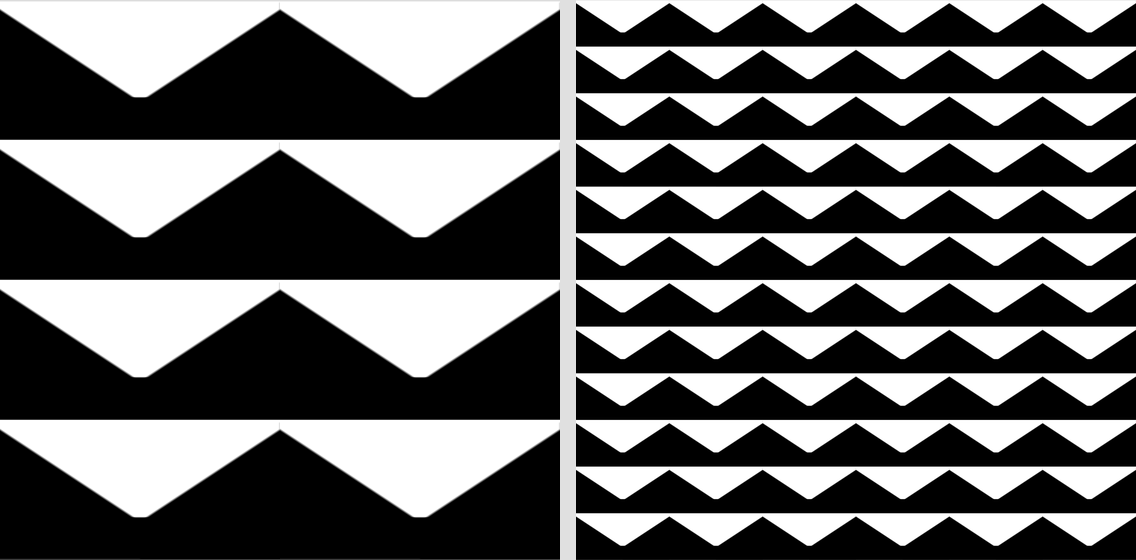
Left: one tile. Right: repeated 3 by 3.
Write a Shadertoy shader that draws this pattern.

```glsl
// Rows of white pennants with blunt tips hanging over black, leaving a zigzag band.
// Each cell is a half plane cut by a slanted edge and a flat tip, folded about its
// centre; faint hairlines mark the cell joins and the wrapping border.

const vec2  REPEATS     = vec2(2.0, 4.0);  // cells across and down
const float SHOULDER    = 0.0186;          // depth of white at the cell join
const float TIP_DEPTH   = 0.1738;          // depth of white at the blunt tip
const float TIP_HALF    = 0.0143;          // half width of the blunt tip
const float EDGE_SHIFT  = 0.0012;          // slanted edge fades towards the white
const float EDGE_SOFT   = 0.0027;          // half width of that fade
const float JOIN_X      = 0.4987;          // hairline position in a cell
const float JOIN_HALF   = 0.0009;          // hairline half width
const float JOIN_TOP    = 0.0045;          // hairline starts below the row line
const float BORDER      = 0.0026;          // thickness of the border strips
const vec3  BLACK       = vec3(0.0);
const vec3  WHITE       = vec3(1.0);
const vec3  LIGHT_GREY  = vec3(0.86);
const vec3  DARK_GREY   = vec3(0.12);

// Coverage of a shape whose signed distance d is positive inside.
float cover(float d, float soft) {
    return smoothstep(-soft, soft, d);
}

// White pennant: a is the distance from the cell centre, depth is below the row line.
float pennant(float a, float depth, float halfCell, float pixel) {
    float slope = (TIP_DEPTH - SHOULDER) / (halfCell - TIP_HALF);
    float slant = (SHOULDER + slope * (halfCell - a) - depth) / sqrt(1.0 + slope * slope);
    float sides = cover(slant - EDGE_SHIFT, max(EDGE_SOFT, pixel));
    float tip   = cover(TIP_DEPTH - depth, pixel);
    float top   = cover(depth + 0.0005, 0.6 * pixel);
    return sides * tip * top;
}

void mainImage(out vec4 fragColor, in vec2 fragCoord) {
    vec2 uv = fragCoord / iResolution.xy;
    float pixel = 1.0 / min(iResolution.x, iResolution.y);
    vec2 cellSize = 1.0 / REPEATS;

    // Local position; depth runs downwards and is slightly negative above a row line.
    vec2 down = vec2(uv.x, 1.0 - uv.y);
    vec2 local = fract(down * REPEATS) * cellSize;
    float a = abs(local.x - 0.5 * cellSize.x);
    float depth = local.y - cellSize.y * step(0.8 * cellSize.y, local.y);

    vec3 color = mix(BLACK, WHITE, pennant(a, depth, 0.5 * cellSize.x, pixel));

    // Hairline at each cell join, ending at the peak of the black band.
    float join = cover(JOIN_HALF - abs(local.x - JOIN_X), 0.5 * pixel)
               * cover(depth - JOIN_TOP, pixel)
               * cover(SHOULDER - depth, pixel);
    color = mix(color, min(color, LIGHT_GREY), join);

    // Border strips on the wrapping row line: light below it, dark above half cells.
    float fromBorder = down.y - step(0.5, down.y);
    float lightStrip = cover(BORDER - fromBorder, 0.5 * pixel) * step(0.0, fromBorder);
    float darkStrip = cover(fromBorder + BORDER, 0.5 * pixel) * step(fromBorder, 0.0)
                    * cover(0.5 * cellSize.x - local.x, pixel);
    color = mix(color, min(color, LIGHT_GREY), lightStrip);
    color = mix(color, max(color, DARK_GREY), darkStrip);

    fragColor = vec4(color, 1.0);
}
```
